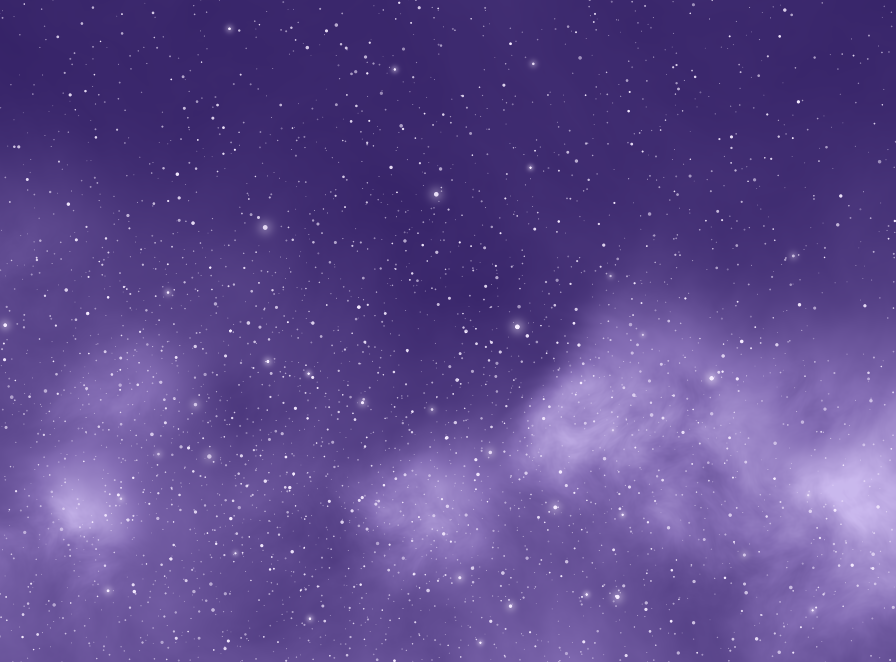
Give the GLSL for this texture, as a WebGL 2 fragment shader.

```glsl
#version 300 es
precision highp float;
// Violet night sky: soft billows of nebula below a darker upper sky, strewn with stars.
// Gas is a sum of elliptical glows, bent and mottled by layered warped sines;
// stars are jittered points in cellular grids, small crisp dots and a few haloed ones.

uniform vec2 u_resolution;
out vec4 fragColor;

const vec3 DEEP_VIOLET = vec3(0.235, 0.16, 0.43);
const vec3 MID_VIOLET = vec3(0.52, 0.43, 0.71);
const vec3 PALE_LILAC = vec3(0.79, 0.72, 0.93);
const vec3 STAR_WHITE = vec3(0.96, 0.92, 1.0);

vec3 hash3(vec2 cell, float seed) {
    vec3 q = fract(vec3(cell.xyx + seed * 17.3) * vec3(0.1031, 0.1030, 0.0973));
    q += dot(q, q.yxz + 33.33);
    return fract((q.xxy + q.yzz) * q.zyx);
}

// Layered sines, each octave turned and bent by the one before.
float layeredSines(vec2 p, float phase) {
    const mat2 turn = mat2(0.8, 0.6, -0.6, 0.8);
    float total = 0.0, amp = 0.5;
    for (int i = 0; i < 7; i++) {
        p += 0.26 * sin(p.yx * 1.3 + phase + float(i) * 1.7);
        total += amp * sin(p.x + phase) * sin(p.y - phase);
        p = turn * p * 1.8 + 2.1;
        amp *= 0.6;
    }
    return total;
}

// Elliptical glow with a soft Gaussian falloff.
float billow(vec2 p, vec2 centre, vec2 radius) {
    vec2 d = (p - centre) / radius;
    return exp(-dot(d, d));
}

// Brightness of the gas, 0 for deep violet and 1 for pale lilac.
float nebula(vec2 p) {
    float broad = layeredSines(p * 5.0, 0.6);
    float fine = layeredSines(p * 17.0 + 4.0, 2.3);
    vec2 q = p + 0.035 * vec2(broad, fine) + 0.02 * vec2(fine, -broad);

    // Bright billows; the largest has a firm slanting left edge.
    float edge = smoothstep(-0.05, 0.05, q.x - 0.79 - 0.56 * (q.y - 0.375));
    float gas = 0.68 * edge * billow(q, vec2(0.94, 0.40), vec2(0.22, 0.13));
    gas += 0.52 * billow(q, vec2(1.30, 0.26), vec2(0.19, 0.18));
    gas += 0.46 * billow(q, vec2(0.65, 0.26), vec2(0.10, 0.08));
    gas += 0.56 * billow(q, vec2(0.13, 0.22), vec2(0.08, 0.08));
    gas += 0.26 * billow(q, vec2(0.21, 0.41), vec2(0.10, 0.08));
    gas += 0.16 * billow(q, vec2(0.03, 0.65), vec2(0.16, 0.13));

    // Dark hollows.
    float hollow = 0.15 * billow(q, vec2(0.42, 0.12), vec2(0.15, 0.10));
    hollow += 0.32 * billow(q, vec2(1.24, 0.36), vec2(0.08, 0.06));
    hollow += 0.06 * billow(q, vec2(0.60, 0.63), vec2(0.22, 0.15));
    hollow += 0.12 * billow(q, vec2(1.06, 0.10), vec2(0.12, 0.08));
    hollow += 0.12 * billow(q, vec2(0.36, 0.38), vec2(0.07, 0.06));

    float low = 1.0 - smoothstep(0.0, 0.9, q.y);
    float haze = mix(0.0, 0.32, low) + (0.05 + 0.14 * low) * broad + 0.05 * low * fine;
    return max(haze + gas * (1.0 + 0.45 * fine + 0.2 * broad) - hollow, -0.05);
}

vec3 gasColour(float level) {
    vec3 dim = mix(DEEP_VIOLET, MID_VIOLET, min(level * 2.0, 1.0));
    return mix(dim, PALE_LILAC, clamp(level * 2.0 - 1.0, 0.0, 1.0));
}

// Stars are thick toward the lower left and middle, sparse at the upper right.
float starDensity(vec2 p) {
    return 0.16 + 0.46 * billow(p, vec2(0.50, 0.30), vec2(0.65, 0.42));
}

// One cellular layer: crisp discs up to maxRadius, with an optional halo.
float starLayer(vec2 p, float cells, float share, float maxRadius, float halo, float seed) {
    float pixel = 0.6 / u_resolution.y;
    vec2 home = floor(p * cells);
    float light = 0.0;
    for (int y = -1; y <= 1; y++) {
        for (int x = -1; x <= 1; x++) {
            vec2 cell = home + vec2(x, y);
            vec3 place = hash3(cell + 50.0, seed);
            vec3 trait = hash3(cell + 90.0, seed + 3.0);
            vec2 star = (cell + place.xy) / cells;
            float present = step(place.z, share * starDensity(star));
            float radius = maxRadius * mix(0.4, 1.0, trait.x * trait.x);
            float d = length(p - star);
            float disc = 1.0 - smoothstep(radius - pixel, radius + pixel, d);
            float glow = halo * exp(-d * d / (radius * radius * 12.0));
            light += present * mix(0.5, 1.0, trait.y) * (disc + glow);
        }
    }
    return light;
}

void main() {
    vec2 p = gl_FragCoord.xy / u_resolution.y;
    vec3 colour = gasColour(nebula(p));

    // Dust, ordinary stars, then rare haloed stars.
    float stars = 0.6 * starLayer(p, 75.0, 0.90, 0.0015, 0.0, 1.0);
    stars += starLayer(p, 46.0, 1.05, 0.0027, 0.0, 2.0);
    stars += starLayer(p, 14.0, 0.45, 0.0038, 0.4, 5.0);

    colour = mix(colour, STAR_WHITE, clamp(stars, 0.0, 1.0));
    fragColor = vec4(colour, 1.0);
}
```
